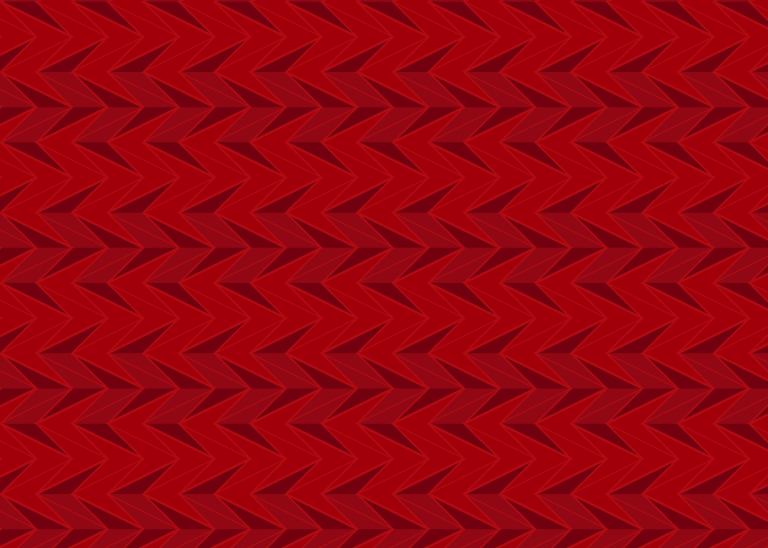
Write a WebGL 1 fragment shader that draws this pattern.

```glsl
precision highp float;

uniform vec2 u_resolution;

// Lengths are fractions of the canvas height
const float HALF_PERIOD = 0.06505;
const float ROW_HEIGHT = 0.06417;
const vec2 PATTERN_ORIGIN = vec2(0.0013, 0.1314);
const float STEEP_WIDTH = 0.0031;
const float LONG_WIDTH = 0.0042;
const float FINE_WIDTH = 0.0023;
const float FINE_OPACITY = 0.85;

const vec3 RED = vec3(0.63, 0.0, 0.045);
const vec3 SHADE = vec3(0.57, 0.03, 0.08);
const vec3 DARK = vec3(0.45, 0.0, 0.06);
const vec3 CREASE = vec3(0.69, 0.045, 0.07);

const int SAMPLES = 4;

bool isOdd(float n) {
  return mod(n, 2.0) > 0.5;
}

// Distance to the nearest integer level, scaled back to canvas units
float creaseDistance(float level, float slope) {
  float gradient = length(vec2(1.0 / HALF_PERIOD, slope / ROW_HEIGHT));
  return abs(level - floor(level + 0.5)) / gradient;
}

vec3 foldedPaper(vec2 p) {
  vec2 q = vec2(p.x, 1.0 - p.y) - PATTERN_ORIGIN;
  float x = q.x / HALF_PERIOD;
  float y = q.y / ROW_HEIGHT;
  float row = floor(y);
  float t = y - row;

  // Every second row is mirrored and moved by half a period
  if (isOdd(row)) {
    t = 1.0 - t;
    x -= 1.0;
  }

  // Two families of slanted creases divide each row into triangles
  float steep = x - t;
  float shallow = x - 2.0 * t;
  bool oddStrip = isOdd(floor(steep));
  bool wideAtLeft = floor(steep) == floor(shallow);
  bool shadedRow = mod(row, 4.0) < 1.5;

  // Facets
  vec3 color = RED;
  if (shadedRow && oddStrip) color = SHADE;
  if (!oddStrip && wideAtLeft != shadedRow) color = DARK;

  // Creases: the long edges of dark facets are heavier
  bool fine = isOdd(floor(shallow + 0.5));
  float shallowWidth = fine ? FINE_WIDTH : LONG_WIDTH;
  float shallowInk = 1.0 - step(0.5 * shallowWidth, creaseDistance(shallow, 2.0));
  float steepInk = 1.0 - step(0.5 * STEEP_WIDTH, creaseDistance(steep, 1.0));
  shallowInk *= fine ? FINE_OPACITY : 1.0;
  return mix(color, CREASE, max(shallowInk, steepInk));
}

void main() {
  // Average a grid of samples within the pixel to smooth all edges
  vec3 sum = vec3(0.0);
  for (int j = 0; j < SAMPLES; j++) {
    for (int i = 0; i < SAMPLES; i++) {
      vec2 offset = (vec2(float(i), float(j)) + 0.5) / float(SAMPLES) - 0.5;
      sum += foldedPaper((gl_FragCoord.xy + offset) / u_resolution.y);
    }
  }
  gl_FragColor = vec4(sum / float(SAMPLES * SAMPLES), 1.0);
}
```
